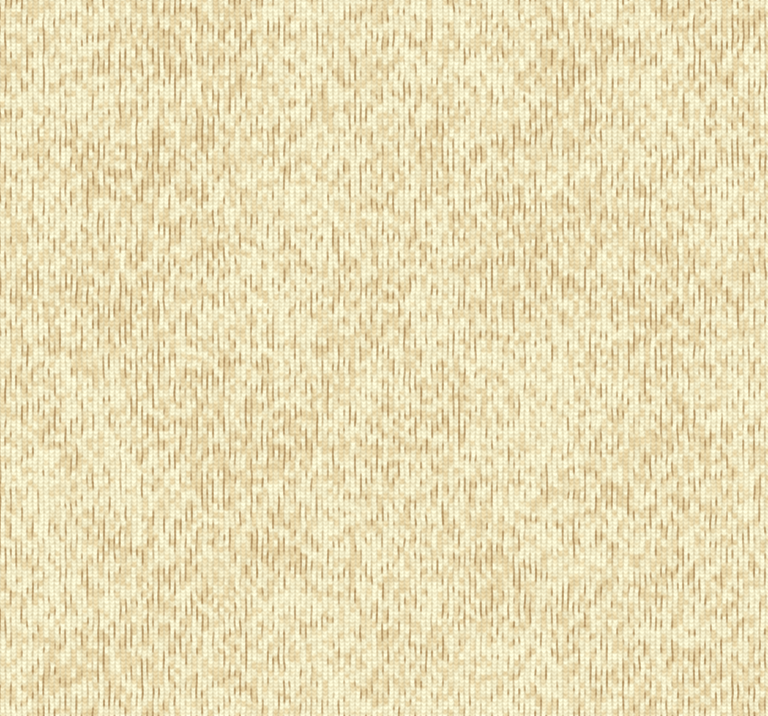
This texture is drawn by a Shadertoy shader. Its source:

```glsl
const float COLUMNS = 131.0;      // knit columns per canvas height
const float ROWS = 190.0;         // stitches per canvas height
const float STREAK_FREQ = 85.0;   // dark streaks along a gutter
const float FLECK_FREQ = 105.0;   // tinted flecks along a yarn
const float GRAIN_FREQ = 270.0;   // fibre grain
const float PATCH_FREQ = 13.0;    // broad heather patches
const float WOBBLE = 0.22;        // sideways drift, in columns
const float SHADOW_AMOUNT = 0.55;
const float STREAK_AMOUNT = 0.85;
const float STITCH_CONTRAST = 0.035;
const float GRAIN_CONTRAST = 0.10;

const vec3 CREAM = vec3(0.975, 0.955, 0.820);
const vec3 HONEY = vec3(0.920, 0.845, 0.660);
const vec3 SHADOW = vec3(0.835, 0.790, 0.645);
const vec3 BROWN = vec3(0.690, 0.560, 0.375);

float hash(vec2 p) {
    vec3 q = fract(p.xyx * 0.1031);
    q += dot(q, q.yzx + 33.33);
    return fract((q.x + q.y) * q.z);
}

// Noise that is smooth along y and independent for every column
float threadNoise(float id, float y) {
    float cell = floor(y);
    float t = smoothstep(0.0, 1.0, y - cell);
    return mix(hash(vec2(id, cell)), hash(vec2(id, cell + 1.0)), t);
}

float noise(vec2 p) {
    float cell = floor(p.x);
    float t = smoothstep(0.0, 1.0, p.x - cell);
    return mix(threadNoise(cell, p.y), threadNoise(cell + 1.0, p.y), t);
}

vec3 knit(vec2 p) {
    float heather = noise(p * PATCH_FREQ + 7.0) - 0.5;
    float drift = noise(p * vec2(30.0, 60.0) + 41.0) - 0.5;
    float x = p.x * COLUMNS + WOBBLE * drift;
    float column = floor(x);
    float side = abs(x - column - 0.5);
    float gutterId = floor(x + 0.5);

    // Yarn with honey flecks
    float fleck = threadNoise(column + 300.0, p.y * FLECK_FREQ + hash(vec2(column, 5.0)));
    fleck = smoothstep(0.30, 0.90, fleck + 0.25 * heather);
    vec3 color = mix(CREAM, HONEY, fleck);

    // Shaded gutters broken into brown streaks
    float gutter = smoothstep(0.20, 0.46, side);
    float streak = threadNoise(gutterId + 600.0, p.y * STREAK_FREQ + hash(vec2(gutterId, 9.0)));
    streak = smoothstep(0.42, 0.92, streak + 0.25 * heather);
    color = mix(color, SHADOW, SHADOW_AMOUNT * gutter);
    color = mix(color, BROWN, STREAK_AMOUNT * gutter * streak);

    // V-shaped stitches and fibre grain
    float stitch = cos(6.2832 * (p.y * ROWS - side));
    float grain = noise(p * GRAIN_FREQ + 90.0) - 0.5;
    float light = STITCH_CONTRAST * stitch + GRAIN_CONTRAST * grain;
    return color + light * vec3(0.75, 0.95, 1.10);
}

void mainImage(out vec4 fragColor, in vec2 fragCoord) {
    // Four samples per pixel smooth the thread edges
    vec3 sum = vec3(0.0);
    for (int i = 0; i < 4; i++) {
        vec2 offset = vec2(float(i % 2), float(i / 2)) * 0.5 - 0.25;
        sum += knit((fragCoord + offset) / iResolution.y);
    }
    fragColor = vec4(clamp(sum * 0.25, 0.0, 1.0), 1.0);
}
```
